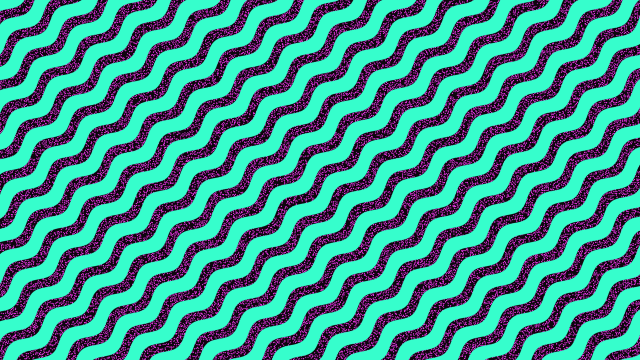
A Shadertoy shader for this pattern:

```glsl
const float TAU = 6.2831853;

const vec3 MINT = vec3(0.21, 0.995, 0.80);
const vec3 NIGHT = vec3(0.055, 0.02, 0.055);
const vec3 MAGENTA = vec3(0.92, 0.22, 0.90);

mat2 rotation(float angle) {
    float c = cos(angle), s = sin(angle);
    return mat2(c, -s, s, c);
}

vec3 hash3(vec2 cell) {
    vec3 p = fract(cell.xyx * vec3(0.1031, 0.1030, 0.0973));
    p += dot(p, p.yxz + 33.33);
    return fract((p.xxy + p.yzz) * p.zyx);
}

// Signed distance to repeated wavy bands, negative inside
float waveBands(vec2 p, float spacing, float width, float wavelength, float amplitude) {
    float phase = TAU * p.x / wavelength;
    float y = p.y - amplitude * sin(phase);
    float offset = abs(y - spacing * round(y / spacing));
    float slope = amplitude * TAU / wavelength * cos(phase);
    return (offset - 0.5 * width) / sqrt(1.0 + slope * slope);
}

// Cellular glitter: one jittered fleck in some of the cells
float glitter(vec2 p, float density, float radius, float blur) {
    vec2 cell = floor(p);
    float light = 0.0;
    for (int j = -1; j <= 1; j++) {
        for (int i = -1; i <= 1; i++) {
            vec2 id = cell + vec2(i, j);
            vec3 rnd = hash3(id);
            float dist = length(p - id - rnd.xy) - radius;
            float fleck = 1.0 - smoothstep(-blur, blur, dist);
            float shine = mix(0.55, 1.0, fract(rnd.z * 17.0));
            light = max(light, fleck * shine * step(rnd.z, density));
        }
    }
    return light;
}

void mainImage(out vec4 fragColor, in vec2 fragCoord) {
    float pixel = 1.0 / iResolution.y;
    vec2 uv = fragCoord * pixel;

    // Axes along and across the slanted bands
    vec2 p = rotation(radians(40.0)) * uv;

    // Speckled band filling
    float grain = 0.0043;
    float sparkle = glitter(p / grain, 0.60, 0.43, 0.55 * pixel / grain);
    vec3 filling = mix(NIGHT, MAGENTA, sparkle);

    // Bands over the flat ground
    vec2 start = vec2(0.853, -0.1926);
    float dist = waveBands(p - start, 0.070, 0.0292, 0.139, 0.0125);
    float band = 1.0 - smoothstep(-0.7 * pixel, 0.7 * pixel, dist);

    fragColor = vec4(mix(MINT, filling, band), 1.0);
}
```
